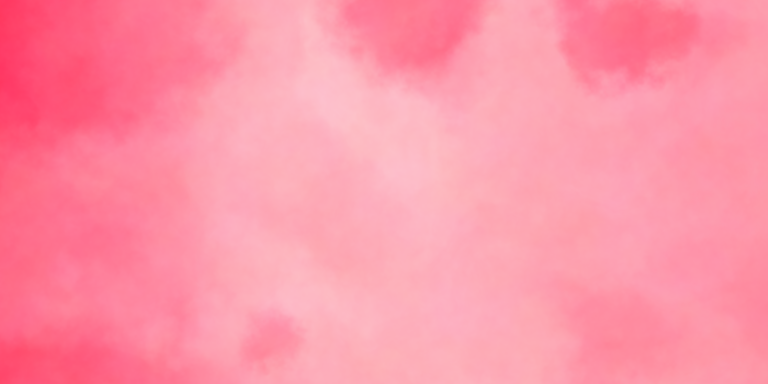
Reproduce this background procedurally as a Shadertoy shader.

```glsl
// Soft pink watercolour clouds: a pale diagonal band between a deep left wash
// and a mild right one, with ragged pools of pigment along the borders.
// Noise-warped ellipses add up to a pigment depth, which a colour ramp tints.

const vec3 PALE = vec3(0.992, 0.755, 0.785);
const vec3 ROSE = vec3(0.995, 0.530, 0.622);
const vec3 DEEP = vec3(1.000, 0.200, 0.365);
const float ROSE_DEPTH  = 0.41;   // pigment depth at which ROSE is reached
const float BASE_DEPTH  = 0.085;
const float LEFT_WASH   = 0.58;
const float RIGHT_WASH  = 0.24;
const float BAND_SLANT  = 0.22;   // lean of the pale band
const float WARP_SCALE  = 3.6;
const float WARP_AMOUNT = 0.36;
const float CLOUD_SCALE = 2.8;
const float CLOUD_DEPTH = 0.28;
const float MOTTLE_SCALE = 34.0;  // paper-like blotches
const float MOTTLE_DEPTH = 0.055;
const float TINT_SCALE  = 9.0;
const float TINT_SHIFT  = 0.06;   // drift between warm and cool pink
const int OCTAVES = 6;
const float OCTAVE_GAIN = 0.54;

float hash(vec2 cell) {
    vec3 q = fract(vec3(cell.xyx) * 0.1031);
    q += dot(q, q.yzx + 33.33);
    return fract((q.x + q.y) * q.z);
}

float valueNoise(vec2 p) {
    vec2 cell = floor(p);
    vec2 f = p - cell;
    f = f * f * f * (f * (f * 6.0 - 15.0) + 10.0);
    float low  = mix(hash(cell), hash(cell + vec2(1.0, 0.0)), f.x);
    float high = mix(hash(cell + vec2(0.0, 1.0)), hash(cell + vec2(1.0)), f.x);
    return mix(low, high, f.y);
}

// Fractal noise centred on zero; each octave is rotated to hide the lattice.
float fbm(vec2 p, int octaves) {
    const mat2 turn = mat2(0.8, 0.6, -0.6, 0.8);
    float sum = 0.0, amplitude = 0.5;
    for (int i = 0; i < octaves; i++) {
        sum += amplitude * (valueNoise(p) - 0.5);
        p = turn * p * 2.03 + 17.3;
        amplitude *= OCTAVE_GAIN;
    }
    return sum;
}

// Elliptical pool of pigment: 1 inside, 0 outside, fading across its rim.
float pool(vec2 p, vec2 centre, vec2 radii, float softness) {
    float d = length((p - centre) / radii);
    return 1.0 - smoothstep(1.0 - softness, 1.0 + softness, d);
}

// Broad washes that deepen away from the slanted pale band.
float washes(vec2 p) {
    float x = p.x + BAND_SLANT * (p.y - 0.5);
    float left = pow(clamp(1.0 - x / 0.97, 0.0, 1.2), 1.3);
    return LEFT_WASH * left + RIGHT_WASH * smoothstep(1.12, 1.95, x);
}

float pools(vec2 p) {
    float depth = 0.0;
    // left corners, with a lifted area between them
    depth += 0.29 * pool(p, vec2(0.10, 0.98), vec2(0.43, 0.40), 0.32);
    depth += 0.13 * pool(p, vec2(0.08, 0.00), vec2(0.36, 0.14), 0.55);
    depth -= 0.12 * pool(p, vec2(0.45, 0.24), vec2(0.32, 0.17), 0.80);
    // hanging clouds on the top border
    depth += 0.38 * pool(p, vec2(1.11, 1.01), vec2(0.20, 0.20), 0.38);
    depth += 0.14 * pool(p, vec2(1.22, 0.82), vec2(0.10, 0.13), 0.45);
    depth += 0.27 * pool(p, vec2(1.59, 0.97), vec2(0.15, 0.11), 0.38);
    depth += 0.09 * pool(p, vec2(1.80, 0.94), vec2(0.13, 0.08), 0.80);
    // lower border and the faint centre
    depth += 0.23 * pool(p, vec2(0.73, 0.09), vec2(0.10, 0.08), 0.45);
    depth += 0.17 * pool(p, vec2(1.56, 0.03), vec2(0.13, 0.15), 0.80);
    depth += 0.08 * pool(p, vec2(1.95, 0.10), vec2(0.40, 0.35), 0.80);
    depth += 0.10 * pool(p, vec2(0.88, 0.45), vec2(0.20, 0.15), 0.60);
    return depth;
}

vec3 pigment(float depth) {
    vec3 light = mix(PALE, ROSE, clamp(depth / ROSE_DEPTH, 0.0, 1.0));
    return mix(light, DEEP, clamp((depth - ROSE_DEPTH) / (1.0 - ROSE_DEPTH), 0.0, 1.0));
}

void mainImage(out vec4 fragColor, in vec2 fragCoord) {
    vec2 p = fragCoord / iResolution.y;

    // ragged drift of every outline
    vec2 drift = vec2(fbm(p * WARP_SCALE + 4.7, OCTAVES), fbm(p * WARP_SCALE + 51.2, OCTAVES));
    vec2 q = p + WARP_AMOUNT * drift;

    float depth = BASE_DEPTH + washes(q) + pools(q);
    depth += CLOUD_DEPTH * fbm(q * CLOUD_SCALE + 23.1, OCTAVES);
    depth += MOTTLE_DEPTH * fbm(p * MOTTLE_SCALE + 9.4, 3);

    vec3 colour = pigment(depth);
    colour.b += TINT_SHIFT * fbm(p * TINT_SCALE + 80.4, 4);
    fragColor = vec4(clamp(colour, 0.0, 1.0), 1.0);
}
```
